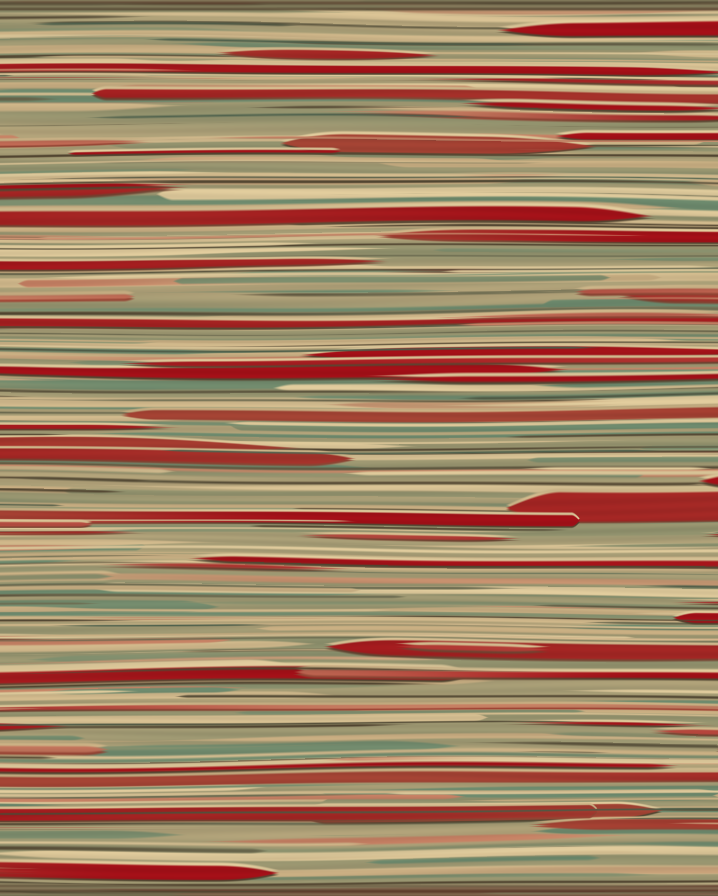
This pattern is drawn by a Shadertoy shader. Its source:

```glsl
#define SAND vec3(0.77, 0.67, 0.50)
#define CREAM vec3(0.86, 0.78, 0.60)
#define SAGE vec3(0.56, 0.56, 0.42)
#define TEAL vec3(0.42, 0.53, 0.42)
#define ROSE vec3(0.76, 0.49, 0.38)
#define RUST vec3(0.63, 0.26, 0.20)
#define RED vec3(0.63, 0.06, 0.09)
#define UMBER vec3(0.32, 0.27, 0.19)
#define RUN 2.4        // changes along a row per canvas height
#define SOFT 0.0014    // edge softness
#define WAVE 0.0026    // height of the slow bends

float hash(vec2 p) {
    return fract(sin(dot(p, vec2(127.1, 311.7))) * 4375.85);
}

// Smooth random value along one row
float drift(float x, float row, float seed) {
    x = x * RUN + hash(vec2(row, seed)) * 9.0;
    float cell = floor(x), t = smoothstep(0.0, 1.0, x - cell);
    vec2 key = vec2(cell, row * 1.7 + seed * 13.0);
    return mix(hash(key), hash(key + vec2(1.0, 0.0)), t);
}

// One tapered streak per row, painted over the colour below
vec3 streaks(vec3 below, vec2 p, float rows, float halfMax, float cover,
             float seed, vec3 tintA, vec3 tintB) {
    float y = p.y * rows + seed * 0.37;
    float row = floor(y);
    float place = hash(vec2(row, seed + 3.0));
    float size = hash(vec2(row, seed + 7.0));
    float blunt = hash(vec2(row, seed + 11.0));

    float taper = mix(0.03, 0.35, blunt * blunt);
    float present = smoothstep(0.0, taper, drift(p.x, row, seed) - 1.0 + cover);
    float thick = halfMax * mix(0.5, 1.0, size);
    float centre = (place - 0.5) * (1.0 / rows - 2.0 * thick);
    float d = abs((fract(y) - 0.5) / rows - centre)
            - mix(-SOFT, thick, sqrt(present));

    float shade = drift(p.x * 0.6, row, seed + 17.0);
    vec3 tint = mix(tintA, tintB, smoothstep(0.25, 0.85, shade));
    return mix(below, tint, 1.0 - smoothstep(-SOFT, SOFT, d));
}

// Red bars with a pale upper rim and a dark lower rim
vec3 redBars(vec3 col, vec2 p, float rows, float halfMax, float cover,
             float seed, vec3 tintA, vec3 tintB) {
    vec2 rim = vec2(0.0, 0.0032);
    col = streaks(col, p - rim, rows, halfMax, cover, seed, CREAM, SAND);
    col = streaks(col, p + rim * 0.7, rows, halfMax, cover, seed, UMBER, RUST);
    return streaks(col, p, rows, halfMax, cover, seed, tintA, tintB);
}

void mainImage(out vec4 fragColor, in vec2 fragCoord) {
    vec2 uv = fragCoord / iResolution.y;

    // Gentle bends and uneven row heights
    vec2 p = uv;
    p.y += WAVE * sin(uv.x * 5.0 + uv.y * 11.0)
         + WAVE * 0.4 * sin(uv.x * 11.0 - uv.y * 43.0)
         + WAVE * 1.3 * sin(uv.y * 61.0);

    // Broad ground of sage and sand
    float ground = 0.5 + 0.3 * sin(p.y * 83.0 + 2.0 * sin(p.x * 3.0))
                 + 0.2 * sin(p.y * 207.0 + p.x * 2.0);
    vec3 col = mix(SAGE, SAND, 0.65 * ground);

    // Pale and green strata
    col = streaks(col, p, 44.0, 0.0075, 0.54, 1.0, TEAL, SAGE);
    col = streaks(col, p, 61.0, 0.0055, 0.66, 2.0, SAND, CREAM);
    col = streaks(col, p, 37.0, 0.0038, 0.48, 3.0, ROSE, SAND);
    col = streaks(col, p, 79.0, 0.0030, 0.44, 4.0, SAGE, TEAL);

    // Thin dark and light threads
    col = streaks(col, p, 73.0, 0.0017, 0.52, 5.0, UMBER, SAGE * 0.75);
    col = streaks(col, p, 53.0, 0.0022, 0.56, 6.0, CREAM, SAND);

    // Wide dull patches, then the bright bars
    col = redBars(col, p, 15.0, 0.0180, 0.24, 8.0, RUST, RED);
    col = redBars(col, p, 33.0, 0.0080, 0.51, 9.0, RED, RUST);
    col = redBars(col, p, 47.0, 0.0030, 0.32, 10.0, RED, ROSE);

    // Hairlines and faint grain across everything
    col = streaks(col, p, 41.0, 0.0012, 0.38, 12.0, UMBER, TEAL * 0.7);
    col = streaks(col, p, 31.0, 0.0016, 0.42, 13.0, CREAM, ROSE);
    col *= 1.0 + 0.03 * sin(p.y * 590.0 + 3.0 * sin(p.x * 4.0 + p.y * 30.0));

    // Dull strips along the top and bottom
    float top = smoothstep(0.986, 0.990, uv.y);
    float bottom = 1.0 - smoothstep(0.010, 0.016, uv.y);
    float weave = 0.5 + 0.5 * sin(uv.y * 900.0);
    col = mix(col, mix(UMBER, SAGE, 0.6 * weave), 0.85 * max(top, bottom));

    fragColor = vec4(col, 1.0);
}
```
